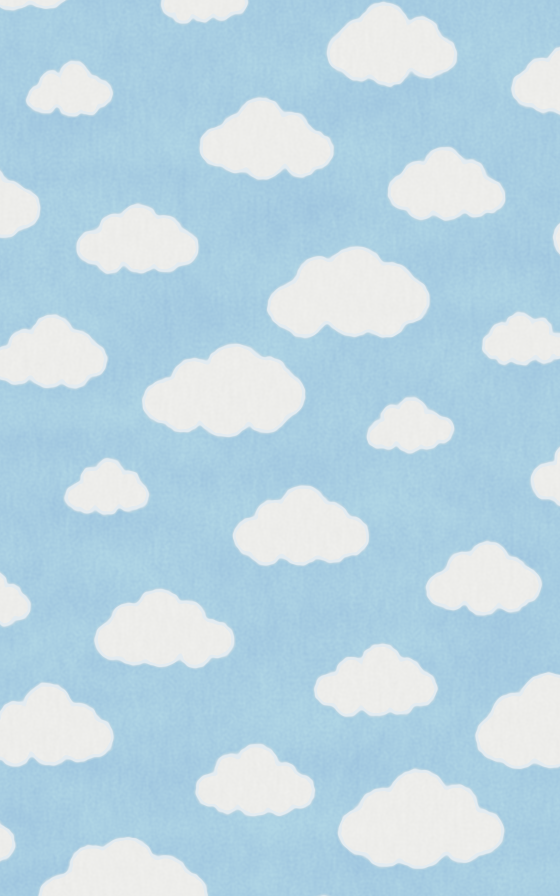
This pattern is drawn by a WebGL 2 fragment shader. Its source:

```glsl
#version 300 es
precision highp float;

uniform vec2 u_resolution;
out vec4 fragColor;

vec2 hash2(vec2 p) {
    p = vec2(dot(p, vec2(127.1, 311.7)), dot(p, vec2(269.5, 183.3)));
    return fract(sin(p) * 43758.55);
}

float gradientNoise(vec2 p) {
    vec2 cell = floor(p), f = fract(p);
    vec2 u = f * f * f * (f * (f * 6.0 - 15.0) + 10.0);
    vec2 e = vec2(0.0, 1.0);
    float a = dot(hash2(cell) * 2.0 - 1.0, f);
    float b = dot(hash2(cell + e.yx) * 2.0 - 1.0, f - e.yx);
    float c = dot(hash2(cell + e.xy) * 2.0 - 1.0, f - e.xy);
    float d = dot(hash2(cell + e.yy) * 2.0 - 1.0, f - e.yy);
    return mix(mix(a, b, u.x), mix(c, d, u.x), u.y);
}

float smoothMin(float a, float b, float k) {
    float h = max(k - abs(a - b), 0.0) / k;
    return min(a, b) - 0.25 * h * h * k;
}

// Distance to a puffy cloud of half width 1; each lobe is (centre, radius)
float cloudDistance(vec2 p, vec2 seed) {
    const vec3 lobes[8] = vec3[8](
        vec3(0.08, 0.20, 0.37), vec3(-0.38, 0.12, 0.27),
        vec3(-0.73, -0.17, 0.26), vec3(0.48, 0.03, 0.30),
        vec3(0.72, -0.13, 0.28), vec3(-0.48, -0.28, 0.25),
        vec3(0.03, -0.22, 0.35), vec3(0.45, -0.26, 0.27));
    if (hash2(seed + 7.0).x < 0.4) p.x = -p.x;
    // A solid core keeps the inside free of seams
    vec2 toCore = vec2(max(abs(p.x) - 0.55, 0.0), p.y + 0.12);
    float d = length(toCore) - 0.27;
    for (int i = 0; i < 8; i++) {
        vec2 wobble = (hash2(seed * 3.0 + float(i) * 5.3) - 0.5) * 0.09;
        d = smoothMin(d, length(p - lobes[i].xy - wobble) - lobes[i].z, 0.07);
    }
    return d;
}

// Slanting, staggered rows of clouds in four alternating sizes
float cloudField(vec2 p) {
    const float slant = 0.23;
    vec2 spacing = vec2(0.3333, 0.2286);
    vec2 grid = (p + vec2(0.0, 0.03 + slant * p.x)) / spacing;
    float nearest = 1e3;
    for (int j = -1; j <= 1; j++) {
        float row = floor(grid.y) + float(j);
        float shift = fract(row * 0.62 + 0.2);
        for (int i = -1; i <= 1; i++) {
            vec2 id = vec2(floor(grid.x - shift) + float(i), row);
            vec2 jitter = (hash2(id + 31.0) - 0.5) * vec2(0.16, 0.14);
            vec2 centre = id + 0.5 + jitter + vec2(shift, 0.0);
            int rank = int(mod(id.x + 3.0 * row, 4.0));
            float halfWidth = vec4(0.148, 0.078, 0.122, 0.107)[rank];
            vec2 local = (grid - centre) * spacing / halfWidth;
            local.y -= slant * local.x;
            local.y *= 0.8 + 1.3 * halfWidth;
            nearest = min(nearest, cloudDistance(local, id) * halfWidth);
        }
    }
    return nearest;
}

void main() {
    vec2 p = gl_FragCoord.xy / u_resolution.x;
    float soft = max(0.0015, 0.6 / u_resolution.x);

    // Woven pile: broad patches, vertical streaks and fine grain
    float patches = gradientNoise(p * vec2(5.0, 11.0)) + 0.6 * gradientNoise(p * vec2(26.0, 19.0));
    float streaks = gradientNoise(p * vec2(120.0, 30.0));
    float grain = gradientNoise(p * 170.0 + 9.0);
    float tone = 0.57 + 0.95 * patches + 0.65 * streaks + 0.9 * grain;
    vec3 sky = mix(vec3(0.637, 0.787, 0.88), vec3(0.673, 0.822, 0.892), clamp(tone, -0.4, 1.4));

    // Clouds with a pale tufted rim and slightly fuzzy outline
    float d = cloudField(p) + 0.003 * gradientNoise(p * 75.0);
    vec3 halo = vec3(0.75, 0.84, 0.88);
    vec3 rim = vec3(0.885, 0.92, 0.945);
    vec3 wool = vec3(0.93, 0.93, 0.92) + 0.012 * (streaks + grain);
    vec3 color = mix(sky, halo, 0.7 * (1.0 - smoothstep(0.0005, 0.004, d)));
    color = mix(color, rim, 1.0 - smoothstep(-soft, soft, d));
    color = mix(color, wool, 1.0 - smoothstep(-0.0065, -0.0045, d));

    fragColor = vec4(color, 1.0);
}
```
